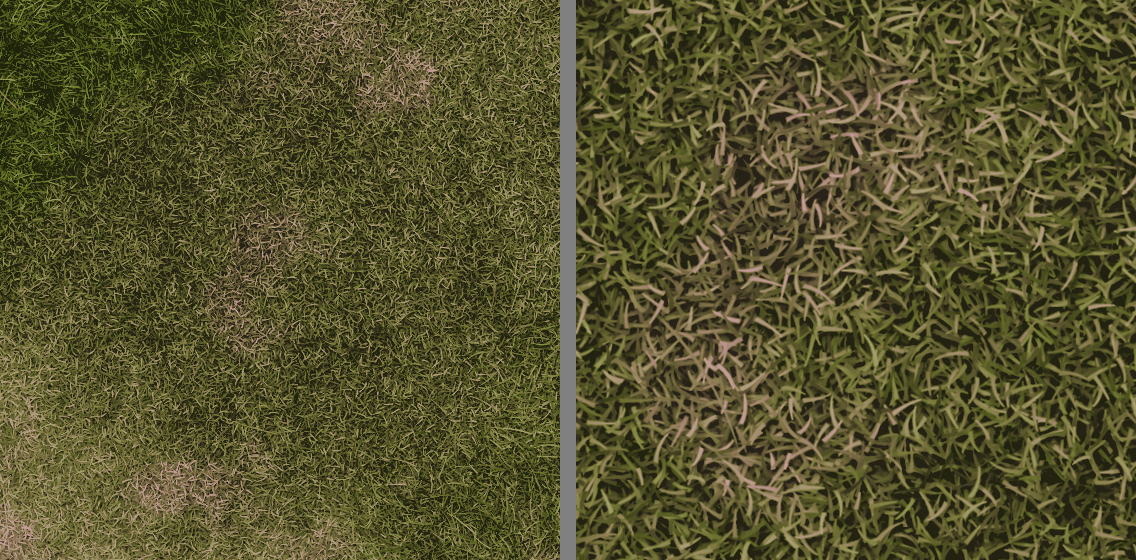
Left: the whole. Right: its middle third, enlarged.
This texture is drawn by a three.js fragment shader. Its source:

```glsl
// Rough meadow turf seen from above: many layers of small curved blades
// painted from the shaded thatch upward, with longer grass in two corners.
// Each blade carries a tone and a dryness, turned into colour at the end.
varying vec2 vUv;

vec3 hash3(vec2 p) {
  vec3 q = fract(vec3(p.xyx) * vec3(0.1031, 0.1030, 0.0973));
  q += dot(q, q.yxz + 33.33);
  return fract((q.xxy + q.yzz) * q.zyx);
}

float noise(vec2 p) {
  vec2 i = floor(p), f = fract(p);
  f = f * f * (3.0 - 2.0 * f);
  float low = mix(hash3(i).x, hash3(i + vec2(1.0, 0.0)).x, f.x);
  float high = mix(hash3(i + vec2(0.0, 1.0)).x, hash3(i + 1.0).x, f.x);
  return mix(low, high, f.y);
}

float fbm(vec2 p) {
  return 0.55 * noise(p) + 0.3 * noise(p * 2.1 + 17.3) + 0.15 * noise(p * 4.3 + 41.7);
}

// Broad regions of the meadow: tone, dryness, share of long grass, contrast.
vec4 meadow(vec2 uv) {
  float wobble = (fbm(uv * 5.0 + 3.0) - 0.5) * 0.35;
  float lush = smoothstep(-0.1, 0.14, uv.y - uv.x - 0.5 + wobble);
  float tuft = smoothstep(-0.1, 0.25, uv.x - 0.7 * uv.y - 0.55 + wobble);
  float pale = smoothstep(-0.12, 0.32, 0.5 - uv.y - 0.6 * uv.x + wobble);
  float faded = smoothstep(1.2, 1.7, uv.x + uv.y + wobble);
  float bare = smoothstep(0.54, 0.76, fbm(uv * 7.0 + 29.0)) * (1.0 - lush);
  float tone = 0.47 + 0.27 * pale - 0.13 * lush + 0.08 * faded + 0.05 * tuft + 0.12 * bare;
  tone += (fbm(uv * 13.0) - 0.5) * 0.3 + (noise(uv * 42.0) - 0.5) * 0.16;
  tone += (fbm(uv * 24.0 + 9.0) - 0.5) * 0.5 * lush;
  float dry = 0.45 + bare - 1.1 * lush - 0.35 * tuft + 0.15 * pale;
  return vec4(tone, dry, max(lush, 0.8 * tuft), 1.0 - 0.25 * pale);
}

// Paints one jittered layer of blades over grass, which holds tone and dryness.
void paintBlades(vec2 uv, float grid, float layer, float halfWidth, float spread,
                 float share, vec2 colour, float contrast, inout vec2 grass) {
  vec2 p = uv * grid + hash3(vec2(layer, 7.0)).xy;
  float w = halfWidth * grid, edge = 0.0009 * grid;
  for (int y = -1; y <= 1; y++) {
    for (int x = -1; x <= 1; x++) {
      vec2 cell = floor(p) + vec2(float(x), float(y));
      vec3 place = hash3(cell + layer * 37.0);
      vec3 look = hash3(cell + layer * 37.0 + 171.0);
      vec3 kind = hash3(cell + layer * 37.0 + 419.0);
      float angle = noise(cell / grid * 4.0 + 5.0) * 5.0 + (place.z - 0.5) * spread;
      float c = cos(angle), s = sin(angle);
      vec2 d = p - cell - place.xy;
      d = vec2(c * d.x + s * d.y, c * d.y - s * d.x);

      // Curved, tapering shape with its shadow to one side.
      float halfLength = mix(0.4, 0.85, look.x);
      float along = d.x / halfLength;
      d.y += (look.y - 0.5) * 0.5 * halfLength * along * along;
      float ends = 1.0 - smoothstep(0.8, 1.0, abs(along));
      float taper = w * (0.7 - 0.35 * clamp(along, -1.0, 1.0));
      float body = 1.0 - smoothstep(taper - edge, taper + edge, abs(d.y));
      float side = d.y + (c > 0.0 ? 1.5 : -1.5) * w;
      float shadow = 1.0 - smoothstep(0.5 * w, 2.2 * w, abs(side));
      float present = ends * step(kind.x, share);

      grass.x -= 0.13 * shadow * present * contrast;
      float tone = colour.x + (look.z - 0.5) * 0.95 * contrast + 0.08 * along;
      float dry = colour.y + (kind.y - 0.5) * 1.5;
      grass = mix(grass, vec2(tone, dry), body * present);
    }
  }
}

vec3 grassColour(float tone, float dry) {
  float t = clamp(tone, 0.0, 1.1) * 4.0;
  vec3 col = mix(vec3(0.13, 0.135, 0.06), vec3(0.27, 0.28, 0.11), clamp(t, 0.0, 1.0));
  col = mix(col, vec3(0.36, 0.38, 0.15), clamp(t - 1.0, 0.0, 1.0));
  col = mix(col, vec3(0.48, 0.48, 0.23), clamp(t - 2.0, 0.0, 1.0));
  col = mix(col, vec3(0.60, 0.58, 0.38), clamp(t - 3.0, 0.0, 1.4));
  return col + dry * vec3(0.04, -0.005, 0.055) * (0.4 + 0.25 * t);
}

void main() {
  vec4 field = meadow(vUv);
  vec2 grass = vec2(field.x - 0.3 + 0.2 * noise(vUv * 260.0), field.y);

  // Short turf, brighter towards the top layers.
  for (int i = 0; i < 14; i++) {
    float layer = float(i);
    vec2 colour = field.xy + vec2(mix(-0.2, 0.17, layer / 13.0), 0.0);
    paintBlades(vUv, 54.0 + 1.5 * layer, layer + 1.0, 0.0015, 6.0, 1.0, colour, field.w, grass);
  }

  // Long grass, combed along a slowly turning direction.
  for (int i = 0; i < 6; i++) {
    float layer = float(i);
    vec2 colour = field.xy + vec2(mix(-0.1, 0.15, layer / 5.0), -0.1);
    paintBlades(vUv, 23.0 + 2.0 * layer, layer + 21.0, 0.0015, 1.8, field.z, colour, field.w, grass);
  }

  // A few dry stalks lying on top.
  paintBlades(vUv, 9.0, 31.0, 0.0012, 5.0, 0.06 + 0.12 * field.z, vec2(0.75, 0.8), 0.4, grass);

  gl_FragColor = vec4(grassColour(grass.x, grass.y), 1.0);
}
```
